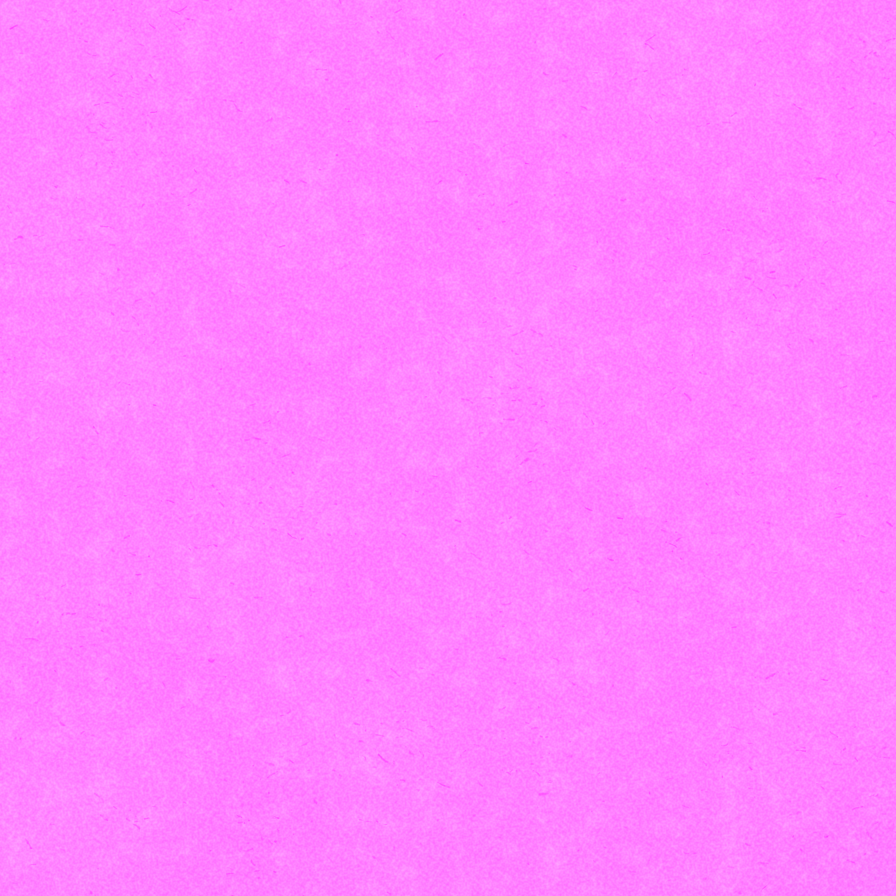
A three.js fragment shader for this texture:

```glsl
varying vec2 vUv;

const float BASE_GREEN = 0.498;
const float BROAD_SCALE = 6.0;
const float BROAD_AMOUNT = 0.036;
const float PUFF_SCALE = 30.0;
const float PUFF_AMOUNT = 0.06;
const float TILE_SCALE = 40.0;
const float TILE_PERIOD = 4.0;
const float GRAIN_SCALE = 215.0;
const float GRAIN_AMOUNT = 0.08;
const float SCRATCH_CELLS = 80.0;
const float SCRATCH_WIDTH = 0.002;
const float SCRATCH_LENGTH = 0.007;
const float SCRATCH_TILT = -0.1;
const float SCRATCH_SPREAD = 0.8;
const float SCRATCH_DEPTH = 0.18;
const float CLUSTER_SCALE = 7.0;
const float CLUSTER_DENSITY = 0.6;
const float STRAY_DENSITY = 0.11;
const float NO_REPEAT = 4096.0;

vec2 hash2(vec2 p) {
  vec3 q = fract(vec3(p.xyx) * vec3(0.1031, 0.1030, 0.0973));
  q += dot(q, q.yzx + 33.33);
  return fract((q.xx + q.yz) * q.zy);
}

float cornerSlope(vec2 cell, vec2 offset, float period) {
  float angle = 6.2832 * hash2(mod(cell, period) + 17.0).x;
  return dot(vec2(cos(angle), sin(angle)), offset);
}

// Gradient noise that repeats after a whole number of cells
float gradientNoise(vec2 p, float period) {
  vec2 cell = floor(p);
  vec2 f = p - cell;
  vec2 blend = f * f * f * (f * (f * 6.0 - 15.0) + 10.0);
  vec2 e = vec2(1.0, 0.0);
  float low = mix(cornerSlope(cell, f, period),
                  cornerSlope(cell + e, f - e, period), blend.x);
  float high = mix(cornerSlope(cell + e.yx, f - e.yx, period),
                   cornerSlope(cell + e.xx, f - e.xx, period), blend.x);
  return mix(low, high, blend.y);
}

float noise(vec2 p) {
  return gradientNoise(p, NO_REPEAT);
}

// Soft pale spots with ragged rims, partly aligned to a faint lattice
float puffs(vec2 uv) {
  float loose = noise(uv * PUFF_SCALE) + 0.6 * noise(uv * PUFF_SCALE * 2.3 + 40.0);
  float ragged = noise(uv * PUFF_SCALE * 4.1 + 80.0);
  float tiled = gradientNoise(uv * TILE_SCALE, TILE_PERIOD);
  return smoothstep(-0.2, 0.75, 0.75 * loose + 0.4 * ragged + 0.5 * tiled);
}

// Fine speckle, turned off the axes so that no rows show
float grain(vec2 uv) {
  vec2 turned = mat2(0.8, 0.6, -0.6, 0.8) * uv + 1.0;
  return noise(turned * GRAIN_SCALE) + noise(turned * GRAIN_SCALE * 1.83 + 90.0);
}

float segmentDistance(vec2 p, vec2 direction, float halfLength) {
  float along = clamp(dot(p, direction), -halfLength, halfLength);
  return length(p - direction * along);
}

// Short broken strokes and specks, gathered in clusters
float scratches(vec2 uv) {
  vec2 bent = uv + 0.004 * vec2(noise(uv * 70.0), noise(uv * 70.0 + 50.0));
  vec2 home = floor(bent * SCRATCH_CELLS);
  float ink = 0.0;
  for (int y = -1; y <= 1; y++) {
    for (int x = -1; x <= 1; x++) {
      vec2 cell = home + vec2(float(x), float(y)) + 200.0;
      vec2 place = hash2(cell);
      vec2 shape = hash2(cell + 311.0);
      vec2 chance = hash2(cell + 627.0);
      float cluster = noise(cell / SCRATCH_CELLS * CLUSTER_SCALE);
      float density = STRAY_DENSITY + CLUSTER_DENSITY * smoothstep(0.12, 0.5, cluster);
      float angle = SCRATCH_TILT + SCRATCH_SPREAD * (2.0 * shape.x - 1.0);
      vec2 center = (cell - 200.0 + place) / SCRATCH_CELLS;
      float d = segmentDistance(bent - center, vec2(cos(angle), sin(angle)),
                                SCRATCH_LENGTH * shape.y * shape.y);
      float stroke = 1.0 - smoothstep(0.0, SCRATCH_WIDTH, d);
      ink = max(ink, stroke * step(chance.x, density) * mix(0.3, 1.0, chance.y));
    }
  }
  return ink * smoothstep(-0.25, 0.2, noise(uv * 180.0 + 7.0));
}

void main() {
  float green = BASE_GREEN;
  green += BROAD_AMOUNT * noise(vUv * BROAD_SCALE + 3.0);
  green += PUFF_AMOUNT * puffs(vUv);
  green += GRAIN_AMOUNT * grain(vUv);
  green -= SCRATCH_DEPTH * scratches(vUv);
  gl_FragColor = vec4(1.0, green, 1.0, 1.0);
}
```
